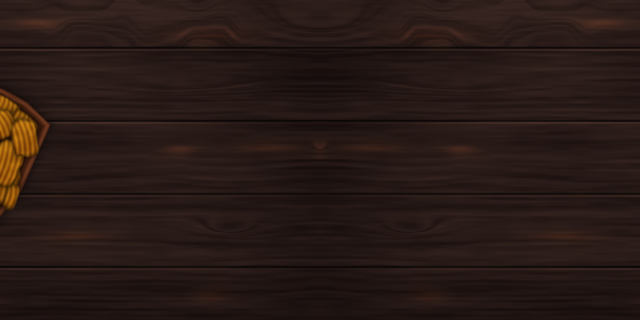
Give the GLSL for this texture, as a Shadertoy shader.

```glsl
const float SEAM_START = 0.163, PLANK_HEIGHT = 0.2283;
const vec3 WOOD_DARK = vec3(0.085, 0.052, 0.048);
const vec3 WOOD_LIGHT = vec3(0.245, 0.165, 0.145);
const vec3 AMBER = vec3(0.115, 0.048, 0.012);
const vec3 SEAM_GLINT = vec3(0.13, 0.085, 0.07);
const vec3 BOWL_DARK = vec3(0.17, 0.065, 0.03);
const vec3 BOWL_LIGHT = vec3(0.43, 0.22, 0.12);
const vec3 CHIP_DARK = vec3(0.42, 0.19, 0.01);
const vec3 CHIP_LIGHT = vec3(0.80, 0.52, 0.08);
const float RIDGE_FREQUENCY = 390.0;

// Knots: centre (distance from the mirror axis, height), radii
const vec4 KNOTS[4] = vec4[4](
    vec4(0.00, 0.925, 0.17, 0.065), vec4(0.28, 0.285, 0.10, 0.032),
    vec4(0.00, 0.540, 0.025, 0.020), vec4(0.46, 0.735, 0.22, 0.035));
// Amber stains, same layout
const vec4 STAINS[7] = vec4[7](
    vec4(0.35, 0.890, 0.12, 0.025), vec4(0.15, 0.540, 0.09, 0.018),
    vec4(0.00, 0.535, 0.020, 0.025), vec4(0.44, 0.530, 0.05, 0.016),
    vec4(0.77, 0.262, 0.09, 0.014), vec4(0.34, 0.080, 0.06, 0.020),
    vec4(0.88, 0.925, 0.07, 0.016));
const vec2 BOWL[6] = vec2[6](
    vec2(-0.10, 0.755), vec2(0.010, 0.722), vec2(0.085, 0.680),
    vec2(0.158, 0.610), vec2(0.065, 0.400), vec2(-0.10, 0.200));
// Chips from back to front: centre, half sizes
const vec4 CHIPS[7] = vec4[7](
    vec4(0.010, 0.665, 0.050, 0.030), vec4(0.070, 0.615, 0.045, 0.030),
    vec4(0.012, 0.430, 0.045, 0.070), vec4(0.036, 0.385, 0.020, 0.040),
    vec4(0.020, 0.490, 0.045, 0.070), vec4(0.010, 0.610, 0.038, 0.045),
    vec4(0.078, 0.570, 0.040, 0.058));
const float TILTS[7] = float[7](-0.6, -0.7, -0.2, -0.3, -0.35, 0.4, 0.15);

float hash(vec2 p) {
    vec3 q = fract(vec3(p.xyx) * 0.1031);
    q += dot(q, q.yzx + 33.33);
    return fract((q.x + q.y) * q.z);
}

float noise(vec2 p) {
    vec2 i = floor(p), f = fract(p);
    f = f * f * (3.0 - 2.0 * f);
    return mix(mix(hash(i), hash(i + vec2(1, 0)), f.x),
               mix(hash(i + vec2(0, 1)), hash(i + vec2(1, 1)), f.x), f.y);
}

float blob(vec2 p, vec4 shape) {
    vec2 q = (p - shape.xy) / shape.zw;
    return exp(-dot(q, q));
}

vec3 woodColor(vec2 p) {
    vec2 m = vec2(abs(p.x - 1.0), p.y);
    float row = (p.y - SEAM_START) / PLANK_HEIGHT;
    float plank = floor(row) + 2.0;
    float top = smoothstep(0.845, 0.855, p.y);

    // Grain height, bent around knots and curled on the top plank
    float h = m.y + 0.018 * (noise(m * vec2(4.0, 9.0) + plank * 7.3) - 0.5);
    for (int i = 0; i < 4; i++) h += 1.6 * KNOTS[i].w * blob(m, KNOTS[i]);
    float curl = top * smoothstep(0.16, 0.3, m.x) * smoothstep(0.95, 0.7, m.x);
    h += curl * 0.11 * (noise(m * vec2(13.0, 10.0) + 4.0) - 0.5);

    // Broad bands, growth rings and fine fibres
    float bands = noise(vec2(m.x * 2.5, h * 28.0) + plank * 17.0);
    float rings = noise(vec2(m.x * 3.0, h * 115.0) + plank * 31.0);
    float fibres = noise(vec2(m.x * 16.0, p.y * 150.0) + plank * 11.0);
    float patches = noise(m * vec2(4.0, 7.0) + 20.0);
    float tone = 0.36 + 0.22 * (bands - 0.5) + 0.36 * (rings - 0.5)
               + 0.20 * (fibres - 0.5) + 0.18 * (patches - 0.5);
    tone += 0.12 * top + 0.10 * smoothstep(0.1, 0.8, m.x) * smoothstep(0.0, 0.5, p.y);
    tone -= 0.10 * exp(-m.x * m.x * 30.0) * (1.0 - top);
    tone -= 0.14 * smoothstep(0.20, 0.0, p.y);
    vec3 color = mix(WOOD_DARK, WOOD_LIGHT, clamp(tone, 0.0, 1.0));

    float stain = 0.0;
    for (int i = 0; i < 7; i++) stain += blob(m, STAINS[i]);
    color += AMBER * stain * (0.25 + 0.75 * rings);

    // Seams: dark gap above a lit edge
    float d = (fract(row + 0.5) - 0.5) * PLANK_HEIGHT;
    color *= 1.0 - 0.65 * exp(-pow((d - 0.003) / 0.0035, 2.0));
    float glint = exp(-pow((d + 0.004) / 0.0025, 2.0));
    color += SEAM_GLINT * glint * (0.3 + 0.7 * smoothstep(0.0, 0.7, m.x))
           * mix(0.6, 1.0, smoothstep(0.1, 0.85, p.y));
    return color;
}

float bowlDistance(vec2 p) {
    float d = 1e3, side = 1.0;
    for (int i = 0, j = 5; i < 6; j = i++) {
        vec2 e = BOWL[j] - BOWL[i], w = p - BOWL[i];
        vec2 b = w - e * clamp(dot(w, e) / dot(e, e), 0.0, 1.0);
        d = min(d, dot(b, b));
        bvec3 c = bvec3(p.y >= BOWL[i].y, p.y < BOWL[j].y, e.x * w.y > e.y * w.x);
        if (all(c) || all(not(c))) side = -side;
    }
    return side * sqrt(d);
}

void mainImage(out vec4 fragColor, in vec2 fragCoord) {
    vec2 p = fragCoord / iResolution.y;
    p.x += 1.0 - 0.5 * iResolution.x / iResolution.y;
    float aa = 1.0 / iResolution.y;
    vec3 color = woodColor(p);

    // Bowl with its shadow, lit rim and dark inner wall
    float bowl = bowlDistance(p);
    color *= 1.0 - 0.4 * exp(-max(bowl, 0.0) * 70.0);
    float rim = exp(-pow((bowl + 0.008) / 0.008, 2.0));
    float streak = noise(vec2(p.x * 25.0, bowl * 250.0));
    vec3 wall = mix(BOWL_DARK, BOWL_LIGHT, clamp(0.75 * rim + 0.35 * streak, 0.0, 1.0));
    color = mix(color, wall, smoothstep(aa, -aa, bowl));

    // Ridged chips
    for (int i = 0; i < 7; i++) {
        float c = cos(TILTS[i]), s = sin(TILTS[i]);
        vec2 q = mat2(c, -s, s, c) * (p - CHIPS[i].xy);
        vec2 r = q / CHIPS[i].zw;
        float wobble = 0.16 * (noise(p * 45.0 + float(i) * 9.0) - 0.5);
        float d = (pow(dot(r * r, r * r), 0.25) - 1.0 + wobble) * min(CHIPS[i].z, CHIPS[i].w);
        float ridge = 0.5 + 0.5 * sin(q.x * RIDGE_FREQUENCY + 25.0 * q.y + 3.0 * r.y * r.y);
        float light = 0.15 + 0.48 * ridge + 0.3 * noise(p * 60.0) + 0.15 * r.y;
        vec3 chip = mix(CHIP_DARK, CHIP_LIGHT, clamp(light, 0.0, 1.0));
        chip *= mix(0.6, 1.0, smoothstep(0.0, -0.009, d));
        color *= 1.0 - 0.4 * exp(-max(d, 0.0) * 160.0) * smoothstep(aa, -aa, bowl);
        color = mix(color, chip, smoothstep(aa, -aa, d));
    }
    fragColor = vec4(color, 1.0);
}
```
